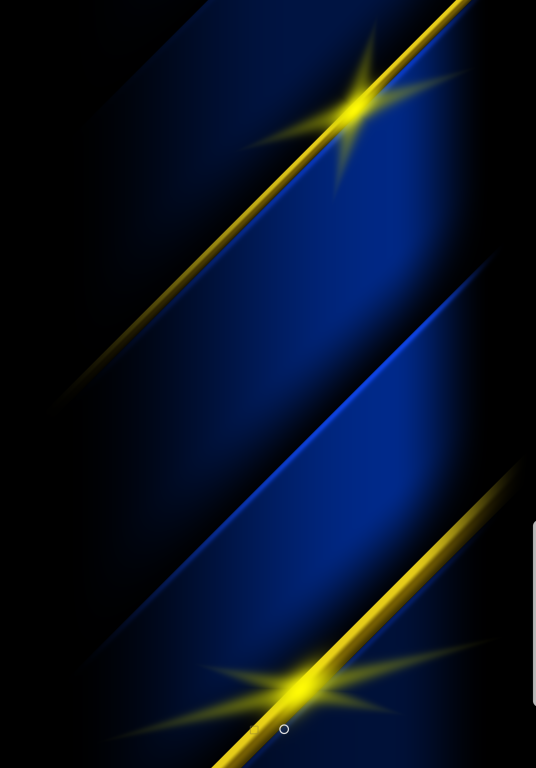
Write a Shadertoy shader that draws this background.

```glsl
// Diagonal blue panels stacked like cut paper, with two gold bars and star glints.
// Each panel is a horizontal gradient that starts at a 45 degree edge and casts
// a soft shadow on the panel before it. Lengths are in canvas heights.

const vec3 PANEL_BLUE = vec3(0.0, 0.155, 0.52);
const vec3 RIM_BLUE   = vec3(0.06, 0.28, 0.95);
const vec3 GOLD_LIGHT = vec3(0.90, 0.80, 0.10);
const vec3 GOLD_DARK  = vec3(0.46, 0.37, 0.01);
const vec3 GLINT      = vec3(1.0, 0.98, 0.02);
const vec3 RAY        = vec3(0.62, 0.64, 0.03);

// Per panel: edge position on x - y, and width of the gold bar before it.
const float EDGE[4]     = float[](-0.729, -0.386, -0.029, 0.314);
const float BAR[4]      = float[](0.0, 0.020, 0.0, 0.039);
const float RIM[4]      = float[](0.12, 0.55, 0.85, 0.25);
const float STRENGTH[4] = float[](0.50, 1.0, 1.04, 0.42);
const float PEAK[4]     = float[](0.39, 0.51, 0.51, 0.48);

const float SHADOW_REACH = 0.13;
const float RIM_WIDTH    = 0.006;
const vec2  GLINT_TOP    = vec2(0.462, 0.857);
const vec2  GLINT_LOW    = vec2(0.391, 0.102);

// Horizontal light: a slow rise on the left, a quick fall on the right.
float panelLight(float x, float peak) {
    return smoothstep(0.08, peak, x) * (1.0 - smoothstep(0.51, 0.64, x));
}

// Smooth coverage of the interval from a to b.
float strip(float s, float a, float b, float soft) {
    return smoothstep(a - soft, a + soft, s) * (1.0 - smoothstep(b - soft, b + soft, s));
}

// Tapered ray through the origin.
float ray(vec2 p, vec2 tip, float width) {
    float reach = length(tip);
    vec2 dir = tip / reach;
    float taper = max(1.0 - abs(dot(p, dir)) / reach, 0.0);
    float across = (dir.x * p.y - dir.y * p.x) / (width * taper + 0.001);
    return exp(-across * across) * pow(taper, 1.4);
}

// Two crossing rays and a hot core stretched along the bar.
vec3 addGlint(vec3 col, vec2 p, vec2 tipA, vec2 tipB, vec2 coreSize) {
    float rays = max(ray(p, tipA, 0.015), ray(p, tipB, 0.015));
    col = mix(col, RAY, 0.85 * rays);
    vec2 q = vec2(p.x + p.y, p.x - p.y) * 0.7071 / coreSize;
    return mix(col, GLINT, exp(-dot(q, q)));
}

float roundBox(vec2 p, vec2 halfSize, float radius) {
    vec2 q = abs(p) - halfSize + radius;
    return length(max(q, 0.0)) + min(max(q.x, q.y), 0.0) - radius;
}

float cover(float d, float px) {
    return 1.0 - smoothstep(-0.7 * px, 0.7 * px, d);
}

void mainImage(out vec4 fragColor, in vec2 fragCoord) {
    float px = 1.0 / iResolution.y;
    vec2 p = fragCoord * px;
    float s = p.x - p.y;
    float soft = px;

    // Panels, their shadows, rims and gold bars
    vec3 col = PANEL_BLUE * 0.12 * panelLight(p.x, 0.30);
    float rimFade = smoothstep(0.08, 0.48, p.x) * (1.0 - smoothstep(0.53, 0.66, p.x));
    for (int i = 0; i < 4; i++) {
        float start = EDGE[i] - BAR[i];
        col *= smoothstep(-0.02, SHADOW_REACH, start - s);

        vec3 panel = PANEL_BLUE * STRENGTH[i] * panelLight(p.x, PEAK[i]);
        float rim = (s - EDGE[i] - 0.004) / RIM_WIDTH;
        panel = mix(panel, RIM_BLUE, RIM[i] * rimFade * exp(-rim * rim));
        col = mix(col, panel, smoothstep(-soft, soft, s - EDGE[i]));

        if (BAR[i] > 0.0) {
            float t = clamp((s - start) / BAR[i], 0.0, 1.0);
            vec3 gold = mix(GOLD_LIGHT, GOLD_DARK, smoothstep(0.25, 0.55, t));
            gold *= 1.0 - 0.45 * smoothstep(0.6, 1.0, t);
            float fade = i == 1 ? smoothstep(0.05, 0.43, p.x)
                                : 1.0 - smoothstep(0.53, 0.69, p.x);
            col = mix(col, gold * fade, strip(s, start, EDGE[i], soft));
        }
    }

    // Star glints
    col = addGlint(col, p - GLINT_TOP, vec2(0.030, 0.126), vec2(0.160, 0.056),
                   vec2(0.036, 0.013));
    col = addGlint(col, p - GLINT_LOW, vec2(0.268, 0.070), vec2(0.140, -0.034),
                   vec2(0.042, 0.020));

    // Side handle and the two small marks near the bottom
    float handle = roundBox(p - vec2(0.7055, 0.2012), vec2(0.0115, 0.1217), 0.008);
    col = mix(col, vec3(0.72), cover(handle, px));
    float ring = abs(length(p - vec2(0.370, 0.0505)) - 0.0055) - 0.0008;
    col = mix(col, vec3(0.9), cover(ring, px));
    float square = abs(roundBox(p - vec2(0.331, 0.0495), vec2(0.005), 0.001)) - 0.0007;
    col = mix(col, vec3(0.55, 0.50, 0.2), 0.5 * cover(square, px));

    fragColor = vec4(col, 1.0);
}
```
